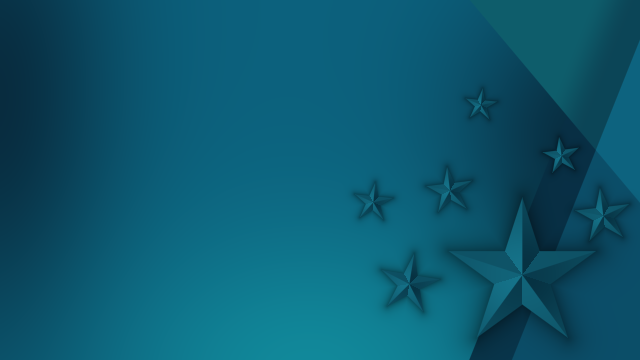
Write a WebGL 1 fragment shader that draws this background.

```glsl
precision highp float;
// Folded paper stars over a deep teal backdrop with crossing diagonal panels.
// The backdrop sums soft glows, the panels are half planes through one joint,
// and each star is a folded distance field with ten facets lit from the left.

uniform vec2 u_resolution;

const vec3 DEEP = vec3(0.030, 0.170, 0.245);
const vec3 OCEAN = vec3(0.046, 0.380, 0.490);
const vec3 AQUA = vec3(0.068, 0.550, 0.615);
const vec3 BAND = vec3(0.030, 0.185, 0.270);
const vec3 PANEL_TEAL = vec3(0.055, 0.365, 0.420);
const vec3 PANEL_SHADE = vec3(0.045, 0.270, 0.340);
const vec3 PANEL_BLUE = vec3(0.045, 0.305, 0.410);
const vec3 PANEL_LIGHT = vec3(0.052, 0.390, 0.500);
const vec3 FACET_DARK = vec3(0.025, 0.195, 0.260);
const vec3 FACET_LIGHT = vec3(0.085, 0.460, 0.550);

const vec2 JOINT = vec2(1.655, 0.583);    // where the panel edges cross
const vec2 FALL_NORMAL = vec2(0.766, 0.643);
const vec2 RISE_NORMAL = vec2(0.928, -0.371);
const float BAND_WIDTH = 0.110;
const float LIGHT_ANGLE = -1.5;           // clockwise from up
const float SHADOW_STRENGTH = 0.38;
const float SECTOR = 1.2566371;           // a fifth of a turn
const float NOTCH = 0.382;                // inner radius over outer radius
const int STAR_COUNT = 7;

float glow(vec2 p, vec2 center, vec2 spread) {
  vec2 d = (p - center) / spread;
  return exp(-dot(d, d));
}

vec3 backdrop(vec2 p) {
  vec3 color = mix(OCEAN, DEEP, glow(p, vec2(-0.02, 0.72), vec2(0.34, 0.75)));
  color = mix(color, DEEP, glow(p, vec2(1.64, 0.60), vec2(0.36, 0.42)));
  return mix(color, AQUA, 0.92 * glow(p, vec2(0.86, -0.04), vec2(0.56, 0.40)));
}

vec3 addPanels(vec3 color, vec2 p, float px) {
  float fall = dot(p - JOINT, FALL_NORMAL);
  float rise = dot(p - JOINT, RISE_NORMAL);
  float above = smoothstep(-px, px, fall);
  float right = smoothstep(-px, px, rise);
  float band = smoothstep(-px, px, rise + BAND_WIDTH);

  vec3 lower = mix(color, BAND, 0.9 * band);
  lower = mix(lower, PANEL_BLUE, right);
  float shade = smoothstep(-0.17, -0.05, rise);
  vec3 upper = mix(PANEL_TEAL, PANEL_SHADE, shade);
  upper = mix(upper, PANEL_LIGHT, right);
  return mix(lower, upper, above);
}

// Center, outer radius and clockwise tilt of a star.
vec4 starPlace(int i) {
  if (i == 0) return vec4(1.336, 0.708, 0.046, 0.10);
  if (i == 1) return vec4(1.560, 0.567, 0.053, -0.13);
  if (i == 2) return vec4(1.250, 0.470, 0.067, -0.12);
  if (i == 3) return vec4(1.037, 0.438, 0.056, 0.10);
  if (i == 4) return vec4(1.137, 0.211, 0.086, 0.16);
  if (i == 5) return vec4(1.676, 0.400, 0.079, -0.12);
  return vec4(1.451, 0.236, 0.215, 0.0);
}

// Signed distance to a unit star, given the point folded into half an arm.
float starDistance(vec2 f) {
  vec2 tip = vec2(0.0, 1.0);
  vec2 edge = NOTCH * vec2(sin(0.5 * SECTOR), cos(0.5 * SECTOR)) - tip;
  vec2 d = f - tip;
  float along = clamp(dot(d, edge) / dot(edge, edge), 0.0, 1.0);
  float outside = sign(d.y * edge.x - d.x * edge.y);
  return outside * length(d - along * edge);
}

vec3 addStar(vec3 color, vec2 p, vec4 place, float px) {
  vec2 q = (p - place.xy) / place.z;
  float soft = px / place.z;
  float radius = length(q);
  float angle = atan(q.x, q.y) - place.w;
  float arm = floor(angle / SECTOR + 0.5) * SECTOR;
  float bend = angle - arm;
  vec2 folded = radius * vec2(sin(abs(bend)), cos(bend));
  float dist = starDistance(folded);

  // Soft shadow around the outline
  float shadow = SHADOW_STRENGTH * exp(-max(dist, 0.0) * 7.0);
  color *= 1.0 - shadow;

  // Two facets per arm, with contrast fading toward the tip
  float toLight = arm + place.w - LIGHT_ANGLE;
  float ridge = smoothstep(-soft, soft, radius * sin(bend));
  float lit = mix(cos(toLight - SECTOR), cos(toLight + SECTOR), ridge);
  float contrast = mix(0.50, 0.20, smoothstep(0.1, 0.95, radius));
  vec3 facet = mix(FACET_DARK, FACET_LIGHT, clamp(0.46 + contrast * lit, 0.0, 1.0));
  return mix(color, facet, 1.0 - smoothstep(-soft, soft, dist));
}

void main() {
  vec2 p = gl_FragCoord.xy / u_resolution.y;
  float px = 0.75 / u_resolution.y;
  vec3 color = addPanels(backdrop(p), p, px);
  for (int i = 0; i < STAR_COUNT; i++) {
    color = addStar(color, p, starPlace(i), px);
  }
  gl_FragColor = vec4(color, 1.0);
}
```
